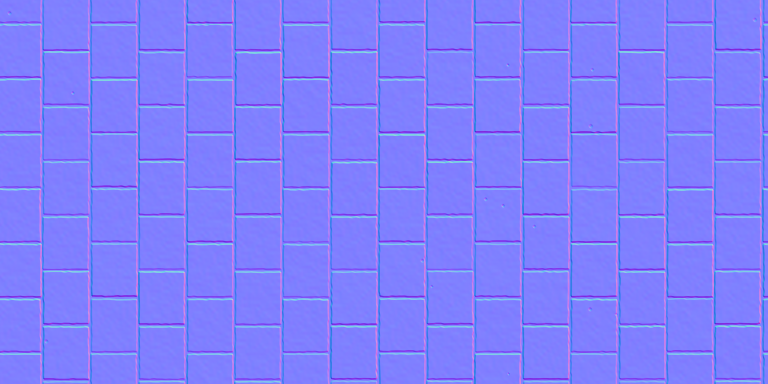
Write a Shadertoy shader that draws this texture map.

```glsl
const vec2 TILES = vec2(16.0, 7.0);      // repeats across and down
const vec2 SHIFT = vec2(0.125, -0.57);   // bond origin, in tiles
const float ASPECT = 2.0;
const float GAP = 0.0016;                // half width of the joint floor
const float BEVEL = 0.0032;
const float CORNER = 0.004;
const float JITTER = 0.0010;             // tile misplacement
const float WOBBLE = 0.0022;             // ragged tile edges
const float LEVEL = 0.0027;              // mean tile height
const float LEVEL_VARIATION = 0.0014;
const float TILT = 0.0030;               // height change from foot to head
const float GRAIN = 0.00034;
const float MOTTLE = 0.00045;
const float PIT_GRID = 14.0;
const float PIT_SHARE = 0.05;
const float PIT_DEPTH = 0.0012;
const float SLOPE_STEP = 0.002;

float hash(vec2 p) {
    vec3 q = fract(vec3(p.xyx) * 0.1031);
    q += dot(q, q.yzx + 33.33);
    return fract((q.x + q.y) * q.z);
}

float noise(vec2 p) {
    vec2 i = floor(p), f = fract(p);
    f = f * f * (3.0 - 2.0 * f);
    float low = mix(hash(i), hash(i + vec2(1, 0)), f.x);
    float high = mix(hash(i + vec2(0, 1)), hash(i + vec2(1, 1)), f.x);
    return mix(low, high, f.y);
}

float roundedBox(vec2 p, vec2 halfSize, float radius) {
    vec2 q = abs(p) - halfSize + radius;
    return length(max(q, 0.0)) + min(max(q.x, q.y), 0.0) - radius;
}

// Sparse small chips in the face
float pits(vec2 p) {
    vec2 g = p * PIT_GRID, id = floor(g);
    vec2 centre = 0.25 + 0.5 * vec2(hash(id + 41.0), hash(id + 83.0));
    float radius = mix(0.04, 0.09, hash(id + 19.0));
    float chip = 1.0 - smoothstep(0.3, 1.0, length(fract(g) - centre) / radius);
    return chip * step(1.0 - PIT_SHARE, hash(id + 7.0));
}

float surfaceHeight(vec2 p) {
    // Running bond: every other column slides by half a tile
    vec2 pitch = vec2(ASPECT, 1.0) / TILES;
    vec2 grid = p / pitch + SHIFT;
    grid.y += 0.5 * mod(floor(grid.x), 2.0);
    vec2 id = mod(floor(grid), TILES);
    vec2 local = (fract(grid) - 0.5) * pitch;

    // Each tile sits at its own place, height and tilt
    vec2 offset = JITTER * (2.0 * vec2(hash(id + 3.0), hash(id + 57.0)) - 1.0);
    float edge = roundedBox(local - offset, 0.5 * pitch - GAP, CORNER);
    edge += WOBBLE * (noise(p * 95.0) - 0.4);
    float top = LEVEL + LEVEL_VARIATION * (hash(id + 11.0) - 0.5);
    top += TILT * (hash(id + 29.0) - 0.5) * local.y / pitch.y;
    float tile = top * smoothstep(0.0, BEVEL, -edge);

    // Stone texture
    float grain = GRAIN * noise(p * 110.0 + 5.0);
    float mottle = MOTTLE * noise(p * 42.0 + 17.0);
    return tile + grain + mottle - PIT_DEPTH * pits(p);
}

void mainImage(out vec4 fragColor, in vec2 fragCoord) {
    vec2 p = fragCoord / iResolution.xy * vec2(ASPECT, 1.0);
    vec2 e = vec2(SLOPE_STEP, 0.0);
    vec2 slope = vec2(
        surfaceHeight(p + e.xy) - surfaceHeight(p - e.xy),
        surfaceHeight(p + e.yx) - surfaceHeight(p - e.yx)) / (2.0 * SLOPE_STEP);
    vec3 normal = normalize(vec3(-slope, 1.0));
    fragColor = vec4(0.5 + 0.5 * normal, 1.0);
}
```
